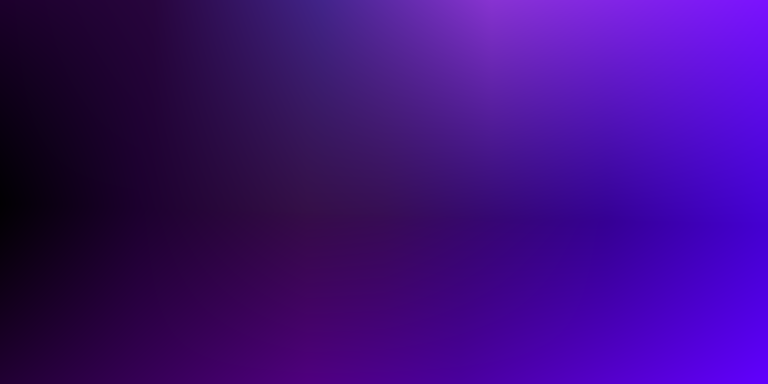
This background is drawn by a WebGL 2 fragment shader. Its source:

```glsl
#version 300 es
precision highp float;
// Soft violet backdrop: a dark left edge flowing into vivid blue-violet light.
uniform vec2 u_resolution;
out vec4 fragColor;

// Linear progress from a to b, clamped to 0..1.
float rise(float a, float b, float x) {
    return clamp((x - a) / (b - a), 0.0, 1.0);
}

// Upper light: dim plum, then indigo, orchid and electric violet.
vec3 upperLight(float x) {
    vec3 color = mix(vec3(0.11, 0.0, 0.17), vec3(0.155, 0.02, 0.24), rise(0.0, 0.2, x));
    color = mix(color, vec3(0.26, 0.14, 0.54), rise(0.2, 0.42, x));
    color = mix(color, vec3(0.53, 0.20, 0.82), rise(0.42, 0.64, x));
    return mix(color, vec3(0.48, 0.07, 1.0), rise(0.64, 1.0, x));
}

// Dark valley: black, through a muted wine tone, to deep blue.
vec3 valleyShade(float x) {
    vec3 color = mix(vec3(0.005, 0.0, 0.01), vec3(0.11, 0.0, 0.18), rise(0.0, 0.18, x));
    color = mix(color, vec3(0.205, 0.06, 0.28), rise(0.18, 0.4, x));
    color = mix(color, vec3(0.215, 0.055, 0.33), rise(0.4, 0.5, x));
    color = mix(color, vec3(0.21, 0.0, 0.58), rise(0.5, 0.79, x));
    return mix(color, vec3(0.27, 0.0, 0.83), rise(0.79, 1.0, x));
}

// Lower light: purple, magenta-violet and bright blue-violet.
vec3 lowerLight(float x) {
    vec3 color = mix(vec3(0.13, 0.0, 0.20), vec3(0.31, 0.0, 0.50), rise(0.0, 0.4, x));
    color = mix(color, vec3(0.29, 0.0, 0.62), rise(0.4, 0.6, x));
    return mix(color, vec3(0.38, 0.0, 1.0), rise(0.6, 1.0, x));
}

void main() {
    vec2 uv = gl_FragCoord.xy / u_resolution;

    // The valley line sinks slightly towards the right.
    float valley = 0.47 - 0.06 * uv.x;
    float up = rise(valley, 1.0, uv.y);
    float down = rise(valley, 0.0, uv.y);

    // Each channel fades at its own rate, so the warm tint stays near the valley.
    vec3 color = valleyShade(uv.x);
    color = mix(color, upperLight(uv.x), pow(vec3(up), vec3(1.3, 0.9, 1.12)));
    color = mix(color, lowerLight(uv.x), pow(vec3(down), vec3(1.15, 0.5, 1.2)));

    fragColor = vec4(color, 1.0);
}
```
